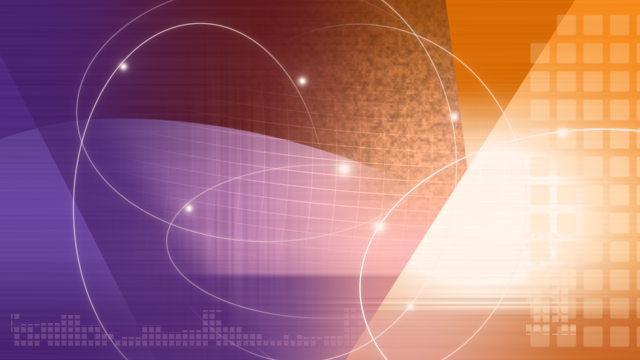
Give the GLSL for this background, as a Shadertoy shader.

```glsl
// Purple to orange abstract backdrop: pale dome, bright slanted sheet, orbit lines and square grids.

float hash(vec2 p) {
    vec3 q = fract(p.xyx * vec3(0.1031, 0.1030, 0.0973));
    q += dot(q, q.yzx + 33.33);
    return fract((q.x + q.y) * q.z);
}

float noise(vec2 p) {
    vec2 i = floor(p), f = fract(p);
    f = f * f * (3.0 - 2.0 * f);
    return mix(mix(hash(i), hash(i + vec2(1, 0)), f.x),
               mix(hash(i + vec2(0, 1)), hash(i + vec2(1, 1)), f.x), f.y);
}

// Soft elliptical light around a centre
float glow(vec2 p, vec2 centre, vec2 radius) {
    vec2 d = (p - centre) / radius;
    return exp(-dot(d, d));
}

// Rounded square inside one cell, f in -0.5..0.5
float tile(vec2 f, float halfSize, float blur) {
    vec2 q = abs(f) - halfSize + 0.08;
    float d = length(max(q, 0.0)) - 0.08;
    return 1.0 - smoothstep(-blur, blur, d);
}

// Approximate distance to the outline of an ellipse
float ellipse(vec2 p, vec2 centre, vec2 radius) {
    vec2 d = p - centre;
    float k = length(d / radius);
    return abs(k - 1.0) * k / max(length(d / (radius * radius)), 0.001);
}

void mainImage(out vec4 fragColor, in vec2 fragCoord) {
    float px = 1.0 / iResolution.y;
    vec2 p = fragCoord * px;
    p.x *= 16.0 * iResolution.y / (9.0 * iResolution.x);
    float x = p.x, y = p.y;

    // Dark backdrop, warmed from the right
    vec3 col = mix(vec3(0.29, 0.13, 0.43), vec3(0.37, 0.10, 0.11), smoothstep(0.1, 0.75, x));
    col = mix(col, vec3(0.55, 0.26, 0.02), smoothstep(0.75, 1.22, x));
    col = mix(col, vec3(0.98, 0.70, 0.55), glow(p, vec2(1.25, 0.45), vec2(0.40, 0.36)));
    float rough = noise(p * 90.0) * 0.6 + noise(p * 190.0) * 0.4;
    col *= 1.0 + (rough - 0.5) * 0.5 * glow(p, vec2(1.12, 0.75), vec2(0.28, 0.3));

    // Pale dome with a darker floor
    float side = x - 0.324;
    float domeTop = 0.671 - (side < 0.0 ? 0.55 : 0.27) * side * side;
    float dome = smoothstep(-px, px, domeTop - y);
    vec3 pale = mix(vec3(0.39, 0.24, 0.56), vec3(0.76, 0.51, 0.68), smoothstep(0.2, 0.78, x));
    pale = mix(pale, vec3(0.99, 0.74, 0.72), smoothstep(0.65, 1.08, x));
    pale *= 1.0 - 0.14 * smoothstep(0.45, 0.68, y);
    vec3 ground = mix(vec3(0.29, 0.14, 0.45), vec3(0.46, 0.27, 0.53), smoothstep(0.2, 0.8, x));
    ground = mix(ground, vec3(0.86, 0.57, 0.57), smoothstep(0.72, 1.1, x));
    float floorMask = 1.0 - smoothstep(0.225, 0.245, y);
    pale = mix(pale, ground, floorMask * smoothstep(0.3, 0.65, x));
    pale = mix(pale, ground, 1.0 - smoothstep(0.02, 0.35, y));
    col = mix(col, pale, dome * (1.0 - 0.9 * smoothstep(0.85, 1.2, x) * smoothstep(0.3, 0.5, y)));

    // Slanted shadow on the left
    float slope = x - (0.85 - y) * 0.508;
    float shadow = smoothstep(-px, px, slope) * (1.0 - smoothstep(-0.08, 0.08, x - 0.37 - (0.537 - y) * 0.7));
    col = mix(col, vec3(0.31, 0.15, 0.45), 0.65 * shadow * dome);
    col += vec3(0.03, 0.03, 0.07) * (1.0 - smoothstep(-px, px, slope)) * smoothstep(0.1, 0.4, y);

    // Orange panel, then the bright sheet over it
    float panel = smoothstep(-px, px, x - 1.238 - (1.0 - y) * 0.129);
    vec3 amber = mix(vec3(1.0, 0.87, 0.75), vec3(0.85, 0.42, 0.02), smoothstep(0.55, 0.80, y));
    col = mix(col, amber, panel);
    float sheet = smoothstep(-px, px, x - 0.96 - 0.637 * y);
    vec3 low = mix(vec3(0.87, 0.59, 0.53), vec3(0.78, 0.37, 0.10), smoothstep(1.1, 1.65, x));
    vec3 lit = mix(low, vec3(0.96, 0.53, 0.09), smoothstep(0.05, 0.35, y));
    float light = glow(p, vec2(1.33, 0.40), vec2(0.42, 0.31));
    lit = mix(lit, vec3(1.0, 0.95, 0.91), min(light * 1.45, 1.0));
    lit = mix(lit, low, 0.5 * (1.0 - smoothstep(0.12, 0.15, y)));
    col = mix(col, lit, sheet);

    // Horizontal streaks and faint woven bands
    float streak = noise(vec2(x * 2.0, y * 170.0)) - 0.5;
    col += streak * (0.03 + 0.16 * glow(p, vec2(1.25, 0.165), vec2(0.4, 0.03)));
    col += (noise(vec2(x * 130.0, y * 3.0)) - 0.5) * 0.09 * glow(p, vec2(0.66, 0.42), vec2(0.16, 0.3));

    // Large tiles on the right
    vec2 q = (p - vec2(1.5, 0.616)) / vec2(0.0738, 0.0787);
    vec2 cell = floor(q + 0.5);
    float shown = step(-0.5, cell.x) * step(cell.y, 3.5 + step(0.5, cell.x)) * step(-7.5, cell.y);
    float big = tile(q - cell, 0.36, px * 14.0) * shown;
    col = mix(col, vec3(1.0, 0.89, 0.75), big * (0.24 + 0.4 * glow(p, vec2(1.6, 0.45), vec2(0.3, 0.25))));

    // Small tiles: a patch on the right and a ragged row at the bottom
    q = p / 0.0255;
    cell = floor(q);
    shown = step(1.46, x) * step(x, 1.6) * step(0.07, y) * step(y, 0.36) * step(0.25, hash(cell));
    col = mix(col, vec3(1.0, 0.90, 0.80), 0.4 * shown * tile(q - cell - 0.5, 0.36, px * 40.0));
    q = p / 0.0187;
    cell = floor(q);
    float rowTop = 0.05 + 0.1 * noise(vec2(floor(cell.x / 3.0) * 0.7, 4.0));
    shown = step(0.03, x) * step(x, 1.1) * step(0.035, y) * step(y, rowTop) * step(0.12, hash(cell + 7.0));
    col = mix(col, vec3(0.86, 0.62, 0.76), 0.28 * shown * tile(q - cell - 0.5, 0.36, px * 50.0));

    // Fine net of curved threads
    float net = abs(fract((y + 0.28 * x - 0.1 * x * x) * 24.0) - 0.5) / 24.0;
    float cross = abs(fract((x - 0.35 * y + 0.3 * y * y) * 15.0) - 0.5) / 15.0;
    float threads = 1.0 - smoothstep(0.0, px * 1.3, net) + 0.5 * (1.0 - smoothstep(0.0, px * 1.3, cross));
    col += vec3(0.13, 0.11, 0.10) * threads * glow(p, vec2(0.9, 0.52), vec2(0.38, 0.18));

    // Orbit lines: centre and radius, then facing direction and strength
    vec4 orbit[6] = vec4[6](vec4(0.556, 0.421, 0.352, 0.514), vec4(0.741, 0.688, 0.528, 0.359),
        vec4(1.678, 0.201, 0.678, 0.44), vec4(0.995, 0.433, 0.468, 0.5),
        vec4(0.903, 0.329, 0.44, 0.213), vec4(0.833, 0.537, 0.435, 0.544));
    vec3 facing[6] = vec3[6](vec3(-0.6, 0.6, 0.5), vec3(-0.3, -0.2, 0.35), vec3(-0.6, 0.7, 0.9),
        vec3(1.0, -0.2, 0.5), vec3(-1.0, 0.2, 0.3), vec3(1.0, -0.2, 0.45));
    for (int i = 0; i < 6; i++) {
        float d = ellipse(p, orbit[i].xy, orbit[i].zw);
        float fade = smoothstep(-0.7, 0.5, dot((p - orbit[i].xy) / orbit[i].zw, facing[i].xy));
        float line = 1.0 - smoothstep(0.0, 0.001 + px, d) + 0.2 * exp(-d * 120.0);
        col = mix(col, vec3(1.0, 0.92, 0.90), min(line * fade * facing[i].z, 1.0));
    }

    // Sparks: position and size
    vec3 spark[8] = vec3[8](vec3(0.956, 0.53, 0.022), vec3(1.053, 0.37, 0.018), vec3(0.84, 0.775, 0.012),
        vec3(0.525, 0.421, 0.011), vec3(0.343, 0.815, 0.011), vec3(1.262, 0.676, 0.012),
        vec3(1.563, 0.63, 0.014), vec3(1.14, 0.148, 0.010));
    for (int i = 0; i < 8; i++) {
        float d = length(p - spark[i].xy) / spark[i].z;
        col = mix(col, vec3(1.0, 0.95, 0.92), min(0.8 * exp(-d * d) + 0.3 * exp(-d * 0.8), 1.0));
    }
    fragColor = vec4(clamp(col, 0.0, 1.0), 1.0);
}
```
